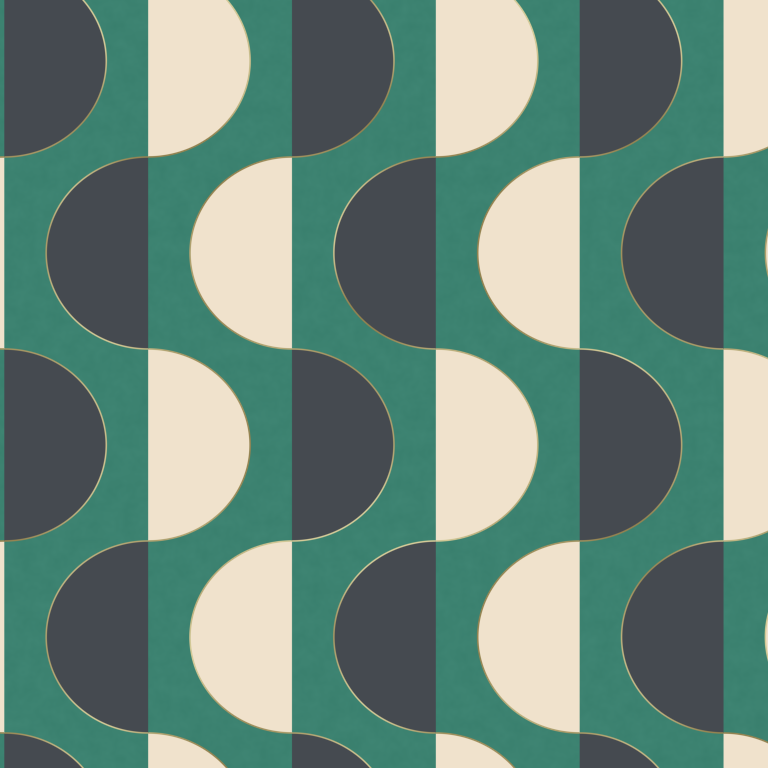
Write a three.js fragment shader that draws this pattern.

```glsl
// Staggered half ellipses in slate and cream on green, their arcs edged in fine gold.
varying vec2 vUv;

#define CELL vec2(0.1873, 0.25)      // column width, row height
#define ORIGIN vec2(0.0056, 0.0456)  // lower left corner of cell (0, 0)
#define BULGE 0.1328                 // reach of an arc from its flat side
#define LINE_WIDTH 0.002
#define SOFT 0.001                   // half width of the edge smoothing
#define MOTTLE 0.014                 // strength of the tone variation in the green
#define GREEN vec3(0.235, 0.510, 0.440)
#define SLATE vec3(0.270, 0.290, 0.312)
#define CREAM vec3(0.940, 0.888, 0.800)
#define GOLD_DEEP vec3(0.58, 0.51, 0.31)
#define GOLD_PALE vec3(0.84, 0.80, 0.60)

vec2 hashGradient(vec2 p) {
  float angle = 6.2832 * fract(sin(dot(p, vec2(127.1, 311.7))) * 43758.5);
  return vec2(cos(angle), sin(angle));
}

float gradientNoise(vec2 p) {
  vec2 i = floor(p), f = fract(p);
  vec2 u = f * f * f * (f * (f * 6.0 - 15.0) + 10.0);
  vec2 e = vec2(1.0, 0.0);
  float a = dot(hashGradient(i), f);
  float b = dot(hashGradient(i + e.xy), f - e.xy);
  float c = dot(hashGradient(i + e.yx), f - e.yx);
  float d = dot(hashGradient(i + e.xx), f - e.xx);
  return mix(mix(a, b, u.x), mix(c, d, u.x), u.y);
}

// Approximate signed distance to an ellipse, negative inside
float ellipseDistance(vec2 p, vec2 radii) {
  vec2 q = p / radii;
  float f = length(q) + 1e-4;
  return f * (f - 1.0) / max(length(q / radii), 1e-3);
}

// 1 inside (negative distance), 0 outside
float coverage(float d) {
  return 1.0 - smoothstep(-SOFT, SOFT, d);
}

void main() {
  // Ground with faint mottling
  float tone = gradientNoise(vUv * 45.0) + 0.6 * gradientNoise(vUv * 130.0);
  vec3 color = GREEN + MOTTLE * tone;

  // Gold drifts between deep and pale along the arcs
  float sheen = smoothstep(-0.4, 0.5, gradientNoise(vUv * 6.0 + 3.7));
  vec3 gold = mix(GOLD_DEEP, GOLD_PALE, sheen);

  // Neighbouring cells are included so that lines cross cell borders whole
  vec2 home = floor((vUv - ORIGIN) / CELL);
  for (int j = -1; j <= 1; j++) {
    for (int i = -1; i <= 1; i++) {
      vec2 cell = home + vec2(float(i), float(j));
      vec2 p = vUv - ORIGIN - cell * CELL;

      // Odd rows bulge right from the left side, even rows are mirrored
      float fromFlat = mod(cell.y, 2.0) > 0.5 ? p.x : CELL.x - p.x;
      vec2 local = vec2(fromFlat, p.y - 0.5 * CELL.y);
      float d = ellipseDistance(local, vec2(BULGE, 0.5 * CELL.y));
      float side = coverage(-fromFlat);

      // Columns alternate slate and cream
      vec3 fill = mod(cell.x, 2.0) < 0.5 ? SLATE : CREAM;
      color = mix(color, fill, side * coverage(d));
      color = mix(color, gold, side * coverage(abs(d) - 0.5 * LINE_WIDTH));
    }
  }
  gl_FragColor = vec4(color, 1.0);
}
```
